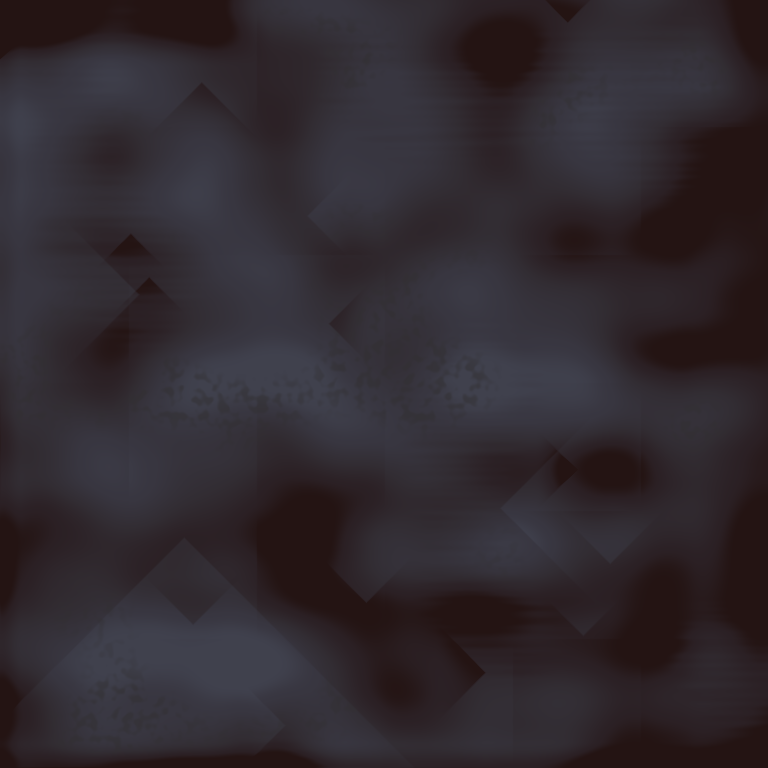
Give the GLSL for this texture, as a Shadertoy shader.

```glsl
// Dark slate-blue stained surface with brown-black blots, sharp folded creases and faint grain.

// Palette, from the deepest blot to the palest haze
const vec3 BLOT  = vec3(0.140, 0.078, 0.074);
const vec3 BROWN = vec3(0.170, 0.128, 0.145);
const vec3 SLATE = vec3(0.195, 0.174, 0.198);
const vec3 BLUE  = vec3(0.220, 0.212, 0.252);
const vec3 HAZE  = vec3(0.250, 0.254, 0.302);
const vec3 GRIME = vec3(0.192, 0.183, 0.190);

// Tone levels at which each palette colour is reached
const float BLOT_LEVEL  = -1.60;
const float BROWN_LEVEL = -0.90;
const float SLATE_LEVEL = -0.10;
const float BLUE_LEVEL  =  0.90;
const float HAZE_LEVEL  =  2.00;

const vec2  CLOUD_SCALE   = vec2(4.3, 5.6);
const vec2  DETAIL_SCALE  = vec2(8.0, 9.5);
const float CLOUD_AMOUNT  = 3.3;
const float DETAIL_AMOUNT = 1.6;
const float SEAM_TILES    = 6.0;
const float SEAM_AMOUNT   = 0.55;
const int   CREASE_COUNT  = 16;
const float CREASE_EDGE   = 0.0015;
const float GRAIN_SCALE   = 95.0;
const float STREAK_SCALE  = 110.0;

vec2 hash2(vec2 p) {
    vec3 q = fract(p.xyx * vec3(0.1031, 0.1030, 0.0973));
    q += dot(q, q.yzx + 33.33);
    return fract((q.xx + q.yz) * q.zy);
}

vec2 gradientAt(vec2 cell) {
    float angle = 6.2832 * hash2(cell + 57.0).x;
    return vec2(cos(angle), sin(angle));
}

float gradientNoise(vec2 p) {
    vec2 i = floor(p), f = fract(p);
    vec2 u = f * f * f * (f * (f * 6.0 - 15.0) + 10.0);
    vec2 e = vec2(1.0, 0.0);
    float a = dot(gradientAt(i), f);
    float b = dot(gradientAt(i + e.xy), f - e.xy);
    float c = dot(gradientAt(i + e.yx), f - e.yx);
    float d = dot(gradientAt(i + e.xx), f - e.xx);
    return mix(mix(a, b, u.x), mix(c, d, u.x), u.y);
}

float softSpot(vec2 p, vec2 centre, vec2 radius) {
    vec2 q = (p - centre) / radius;
    return exp(-dot(q, q));
}

// Falls from one at the low limit to zero at the high limit
float fallOff(float low, float high, float x) {
    return 1.0 - smoothstep(low, high, x);
}

// Right-angled wedge opening along dir, sharp at its sides and fading with distance
float wedge(vec2 q, vec2 dir, float reach) {
    float along = dot(q, dir);
    float across = abs(dot(q, vec2(-dir.y, dir.x)));
    float inside = smoothstep(-CREASE_EDGE, CREASE_EDGE, (along - across) * 0.7071);
    return inside * fallOff(0.0, reach, along);
}

// Broad tones: pale upper left, dark right side and frame
float broadTone(vec2 p) {
    float tone = 1.1 * softSpot(p, vec2(0.36, 0.64), vec2(0.42, 0.30)) - 0.3;
    tone -= 1.5 * smoothstep(0.90, 1.0, p.x);
    tone -= 2.2 * smoothstep(0.91, 0.97, p.y) * fallOff(0.27, 0.36, p.x);
    tone -= 1.4 * fallOff(0.0, 0.035, p.y) + 0.8 * fallOff(0.0, 0.03, p.x);
    tone -= 1.9 * softSpot(p, vec2(0.73, 0.40), vec2(0.10, 0.05));
    tone -= 2.2 * softSpot(p, vec2(0.66, 0.22), vec2(0.13, 0.045));
    tone -= 1.7 * softSpot(p, vec2(0.88, 0.53), vec2(0.09, 0.05));
    return tone;
}

// Faint straight seams: each tile is stepped at one side and fades to the other
float seams(vec2 p) {
    vec2 tile = floor(p * SEAM_TILES), f = fract(p * SEAM_TILES);
    vec2 h = hash2(tile + 11.0);
    f = h.x > 0.6 ? f.yx : f;
    float ends = smoothstep(0.0, 0.25, f.x) * fallOff(0.75, 1.0, f.x);
    float fade = smoothstep(0.0, 0.015, f.y) * fallOff(0.0, 1.0, f.y);
    return (h.y - 0.5) * ends * fade;
}

// Scattered creases, plus one broad fold in the lower left
float creases(vec2 p) {
    float tone = 0.7 * wedge(p - vec2(0.24, 0.30), vec2(0.0, -1.0), 0.50);
    for (int i = 0; i < CREASE_COUNT; i++) {
        vec2 id = vec2(float(i) * 3.0, 91.0);
        vec2 h = hash2(id + 1.0);
        float turn = 1.5708 * floor(4.0 * h.x);
        float reach = mix(0.05, 0.15, h.y * h.y);
        float strength = hash2(id + 2.0).x > 0.45 ? -1.1 : 0.8;
        tone += strength * wedge(p - hash2(id), vec2(cos(turn), sin(turn)), reach);
    }
    return tone;
}

vec3 toneColour(float tone) {
    vec3 colour = mix(BLOT, BROWN, smoothstep(BLOT_LEVEL, BROWN_LEVEL, tone));
    colour = mix(colour, SLATE, clamp((tone - BROWN_LEVEL) / (SLATE_LEVEL - BROWN_LEVEL), 0.0, 1.0));
    colour = mix(colour, BLUE, clamp((tone - SLATE_LEVEL) / (BLUE_LEVEL - SLATE_LEVEL), 0.0, 1.0));
    return mix(colour, HAZE, smoothstep(BLUE_LEVEL, HAZE_LEVEL, tone));
}

void mainImage(out vec4 fragColor, in vec2 fragCoord) {
    vec2 p = fragCoord / iResolution.xy;
    float tone = broadTone(p) + creases(p) + SEAM_AMOUNT * seams(p);
    tone += CLOUD_AMOUNT * gradientNoise(p * CLOUD_SCALE + 3.7);
    tone += DETAIL_AMOUNT * gradientNoise(p * DETAIL_SCALE + 21.3);
    // Fine horizontal streaks in a few areas
    float streakArea = smoothstep(0.12, 0.3, gradientNoise(p * 4.0 + 40.0));
    tone += 0.3 * streakArea * gradientNoise(p * vec2(5.0, STREAK_SCALE));
    // Speckled grime on the paler areas
    float grain = gradientNoise(p * GRAIN_SCALE) + 0.8 * gradientNoise(p * GRAIN_SCALE * 0.45 + 9.0);
    float grimeArea = smoothstep(0.0, 0.3, gradientNoise(p * vec2(5.0, 7.0) + 70.0));
    float grime = grimeArea * smoothstep(-0.1, 0.5, grain) * smoothstep(-0.6, 0.4, tone);
    fragColor = vec4(mix(toneColour(tone), GRIME, 0.5 * grime), 1.0);
}
```
